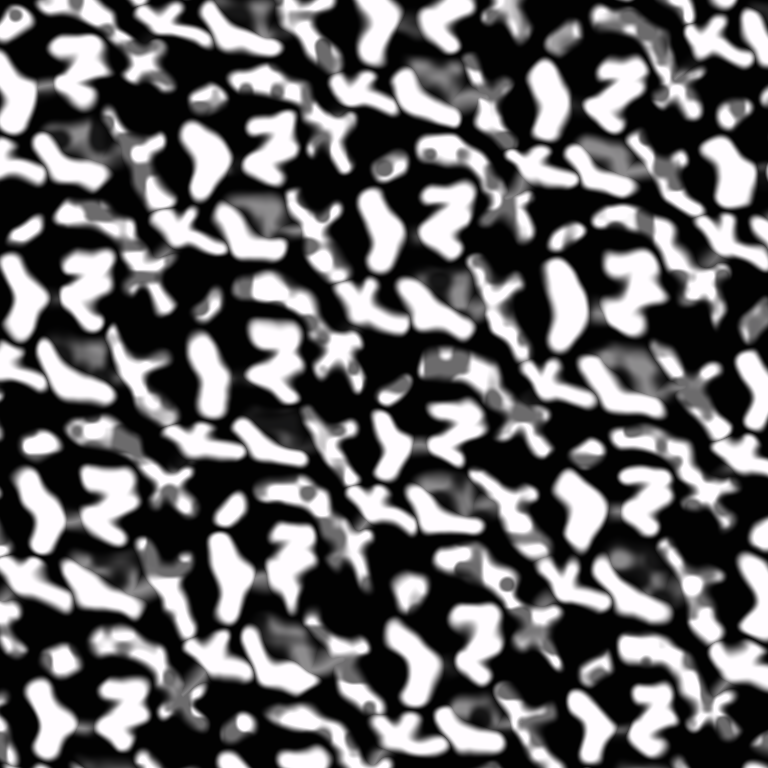
A Shadertoy shader for this pattern:

```glsl
const vec3 INK = vec3(0.008, 0.008, 0.009);
const vec3 CHALK = vec3(1.0, 0.99, 1.0);
const float UNITS = 7.68;                   // motif units per canvas height
const vec2 STEP_A = vec2(1.83, 0.73);       // lattice vectors
const vec2 STEP_B = vec2(0.13, 2.10);
const vec2 ANCHOR = vec2(2.05, 1.60);
const vec2 MOTIF_CENTRE = vec2(0.85, 0.12);

float hash(vec2 p) {
    vec3 q = fract(vec3(p.xyx) * 0.1031);
    q += dot(q, q.yzx + 33.33);
    return fract((q.x + q.y) * q.z);
}

float noise(vec2 p) {
    vec2 i = floor(p), f = fract(p);
    f = f * f * (3.0 - 2.0 * f);
    return mix(mix(hash(i), hash(i + vec2(1, 0)), f.x),
               mix(hash(i + vec2(0, 1)), hash(i + vec2(1, 1)), f.x), f.y);
}

vec2 wobble(vec2 p, float frequency, float amount) {
    vec2 q = p * frequency + 40.0;
    return amount * (vec2(noise(q), noise(q + 71.3)) - 0.5);
}

// Smooth union
float blend(float a, float b) {
    const float k = 0.09;
    float h = max(k - abs(a - b), 0.0) / k;
    return min(a, b) - h * h * k * 0.25;
}

float capsule(vec2 p, vec2 a, vec2 b, float r) {
    vec2 pa = p - a, ba = b - a;
    return length(pa - ba * clamp(dot(pa, ba) / dot(ba, ba), 0.0, 1.0)) - r;
}

float bend(vec2 p, vec2 a, vec2 b, vec2 c, float r) {
    return blend(capsule(p, a, b, r), capsule(p, b, c, r));
}

// Solid white shapes: bean, zigzag, tail, cup
float solidShapes(vec2 p) {
    float bean = bend(p, vec2(-0.13, -0.24), vec2(0.04, 0.02), vec2(-0.05, 0.30), 0.135);
    float zigzag = blend(
        bend(p, vec2(0.48, -0.36), vec2(0.76, -0.34), vec2(0.62, -0.10), 0.10),
        bend(p, vec2(0.78, -0.12), vec2(0.46, 0.03), vec2(0.64, 0.20), 0.10));
    float tail = blend(
        bend(p, vec2(1.30, -0.78), vec2(1.48, -0.60), vec2(1.87, -0.48), 0.085),
        capsule(p, vec2(1.48, -0.60), vec2(1.57, -0.80), 0.075));
    float cup = bend(p, vec2(0.22, 0.58), vec2(0.42, 0.85), vec2(0.75, 0.93), 0.11);
    return min(min(bean, zigzag), min(tail, cup));
}

// Mottled shapes: chain with legs, fork, pebble
float mottledShapes(vec2 p) {
    vec2 hip = vec2(1.22, -0.25), knot = vec2(1.08, 0.70), link = vec2(0.90, -0.68);
    float chain = blend(
        bend(p, vec2(0.38, -0.82), vec2(0.62, -0.82), link, 0.11),
        bend(p, link, vec2(1.05, -0.42), hip, 0.075));
    float legs = blend(
        bend(p, vec2(1.06, -0.08), hip, vec2(1.40, 0.06), 0.075),
        capsule(p, hip, vec2(1.40, -0.34), 0.07));
    float fork = blend(
        bend(p, vec2(0.86, 0.38), knot, vec2(1.32, 0.58), 0.075),
        bend(p, knot, vec2(1.20, 0.95), vec2(1.38, 1.15), 0.10));
    float pebble = capsule(p, vec2(-0.06, -0.57), vec2(0.07, -0.66), 0.11);
    return min(min(blend(chain, legs), fork), pebble);
}

// Dim bridges between neighbouring shapes
float hazeShapes(vec2 p) {
    float bowl = bend(p, vec2(0.35, 0.50), vec2(0.68, 0.55), vec2(0.75, 0.80), 0.11);
    float beanBridge = capsule(p, vec2(0.10, 0.06), vec2(0.45, 0.04), 0.07);
    float forkBridge = capsule(p, vec2(0.75, 0.80), vec2(1.08, 0.70), 0.08);
    float tailBridge = capsule(p, vec2(1.22, -0.30), vec2(1.50, -0.60), 0.06);
    return min(min(bowl, beanBridge), min(forkBridge, tailBridge));
}

float softMask(float d, float softness) {
    return smoothstep(softness, -softness, d);
}

void mainImage(out vec4 fragColor, in vec2 fragCoord) {
    vec2 uv = fragCoord / iResolution.y;
    vec2 p = vec2(uv.x, 1.0 - uv.y) * UNITS;
    vec2 q = p + wobble(p, 0.7, 0.22) + wobble(p, 4.0, 0.11);

    // Nearest motifs on the skewed lattice
    mat2 lattice = mat2(STEP_A, STEP_B);
    vec2 nearest = round(inverse(lattice) * (q - ANCHOR - MOTIF_CENTRE));
    vec3 d = vec3(9.0);
    for (int j = -1; j <= 1; j++)
    for (int i = -1; i <= 1; i++) {
        vec2 cell = nearest + vec2(i, j);
        vec2 local = q - ANCHOR - lattice * cell;
        d = min(d, vec3(solidShapes(local), mottledShapes(local), hazeShapes(local)));
    }

    // Cloudy tones inside the softer shapes
    float mottle = mix(0.42, 1.05, smoothstep(0.25, 0.62, noise(p * 6.5)));
    float haze = mix(0.08, 0.55, smoothstep(0.2, 0.75, noise(p * 5.0 + 19.0)));
    float light = softMask(d.x, 0.05);
    light = max(light, mottle * softMask(d.y, 0.055));
    light = max(light, haze * softMask(d.z, 0.09));
    fragColor = vec4(mix(INK, CHALK, min(light, 1.0)), 1.0);
}
```
